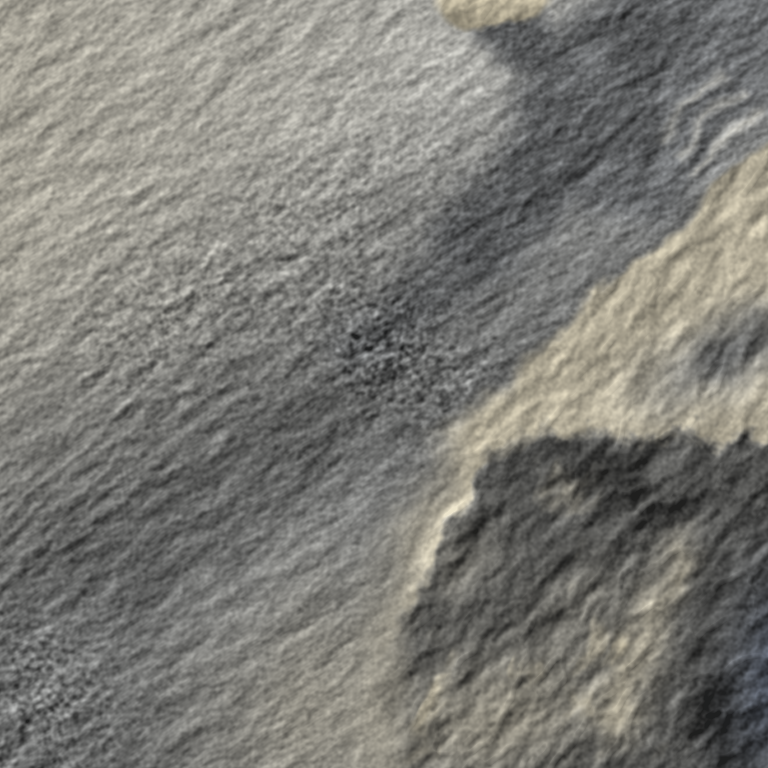
This texture is drawn by a three.js fragment shader. Its source:

```glsl
varying vec2 vUv;

vec2 gradientAt(vec2 cell) {
  vec2 h = vec2(dot(cell, vec2(127.1, 311.7)), dot(cell, vec2(269.5, 183.3)));
  return 2.0 * fract(sin(h) * 43758.5) - 1.0;
}

float noise(vec2 p) {
  vec2 i = floor(p), f = p - i, e = vec2(1.0, 0.0);
  vec2 u = f * f * f * (f * (f * 6.0 - 15.0) + 10.0);
  float low = mix(dot(gradientAt(i), f), dot(gradientAt(i + e), f - e), u.x);
  float high = mix(dot(gradientAt(i + e.yx), f - e.yx), dot(gradientAt(i + 1.0), f - 1.0), u.x);
  return mix(low, high, u.y);
}

float fbm(vec2 p) {
  float sum = 0.0, amp = 0.5;
  for (int i = 0; i < 4; i++) {
    sum += amp * noise(p);
    p = mat2(1.6, 1.1, -1.1, 1.6) * p + 3.7;
    amp *= 0.55;
  }
  return sum;
}

vec2 turn(vec2 p, float a) {
  return vec2(cos(a) * p.x + sin(a) * p.y, cos(a) * p.y - sin(a) * p.x);
}

float blob(vec2 p, vec2 center, vec2 radius, float angle) {
  vec2 q = turn(p - center, angle) / radius;
  return exp(-dot(q, q));
}

// Soft-edged stroke from a to b
float stroke(vec2 p, vec2 a, vec2 b, float width, float soft) {
  vec2 d = b - a;
  float t = clamp(dot(p - a, d) / dot(d, d), 0.0, 1.0);
  return 1.0 - smoothstep(width - soft, width + soft, length(p - a - d * t));
}

float slopeHeight(vec2 p) {
  return fbm(turn(p, 0.6) * vec2(17.0, 36.0));
}

float cragHeight(vec2 p) {
  vec2 q = turn(p, 0.85) * vec2(9.0, 17.0);
  return 0.6 * fbm(q * 1.5) - abs(fbm(q + 9.0));
}

// Furrow with a lit lip above it
float furrow(float d) {
  return exp(-pow((d - 0.009) / 0.006, 2.0)) - 1.2 * exp(-pow(d / 0.007, 2.0));
}

void main() {
  vec2 p = vUv, sun = vec2(-0.004, 0.004);
  vec2 w = p + 0.05 * vec2(fbm(p * 11.0), fbm(p * 11.0 + 31.0));

  // Gravel slope, pale at upper left
  float pale = smoothstep(0.1, 0.75, w.y - 0.5 * w.x);
  float apron = blob(w, vec2(0.42, 0.06), vec2(0.16, 0.2), -0.5);
  float tone = mix(0.37, 0.63, pale) + 0.2 * apron;
  float warmth = 0.25 + 0.6 * pale * (1.0 - p.x) + 0.6 * apron;
  tone += 0.12 * blob(w, vec2(0.4, 0.29), vec2(0.2, 0.06), 0.6);
  tone += 0.07 * blob(w, vec2(0.57, 0.88), vec2(0.15, 0.07), 0.3);
  tone += 0.08 * blob(w, vec2(0.06, 0.1), vec2(0.15, 0.1), 0.0);
  tone -= 0.04 * blob(w, vec2(0.36, 0.42), vec2(0.19, 0.07), 0.5);

  // Cast shadow running down the gully
  float shade = stroke(w, vec2(0.98, 1.04), vec2(0.8, 0.84), 0.13, 0.03);
  shade = max(shade, stroke(w, vec2(0.65, 0.97), vec2(0.76, 0.89), 0.035, 0.02));
  shade = max(shade, stroke(w, vec2(0.76, 0.83), vec2(0.63, 0.69), 0.062, 0.03));
  shade = max(shade, 0.8 * stroke(w, vec2(0.63, 0.67), vec2(0.47, 0.55), 0.04, 0.04));
  tone = mix(tone, 0.345, shade);
  warmth *= 1.0 - 0.8 * shade;
  tone += 0.12 * blob(w, vec2(0.77, 0.91), vec2(0.035, 0.025), 0.7);
  tone += 0.09 * blob(w, vec2(0.76, 0.67), vec2(0.18, 0.05), 0.75);

  // Shaded slab with streaks at upper right
  tone += 0.08 * smoothstep(0.83, 0.86, w.x - 0.2 * max(w.y - 0.83, 0.0)) * smoothstep(0.74, 0.79, w.y);
  tone -= 0.1 * stroke(w, vec2(0.9, 1.0), vec2(0.835, 0.79), 0.007, 0.008);
  for (int i = 0; i < 3; i++) {
    vec2 o = vec2(0.025, -0.022) * float(i);
    float streak = stroke(w, vec2(0.85, 0.82) + o, vec2(0.94, 0.9) + o, 0.006, 0.009);
    tone += 0.18 * streak - 0.1 * stroke(w, vec2(0.862, 0.815) + o, vec2(0.95, 0.893) + o, 0.004, 0.006);
    warmth += 0.4 * streak;
  }

  // Curved tracks, broken along their length
  float wear = 0.65 + 1.4 * noise(p * 13.0);
  for (int i = 0; i < 5; i++) {
    float k = float(i), path = 0.31 - 0.026 * k + 0.98 * p.x - (0.4 + 0.11 * k) * p.x * p.x;
    tone += 0.11 * wear * (1.0 - smoothstep(0.2, 0.43, p.x)) * furrow(0.8 * (w.y - path) + 0.01 * noise(p * 20.0 + k));
  }
  tone += 0.09 * wear * (1.0 - smoothstep(0.3, 0.6, p.x)) * furrow(w.y - 0.52 - 0.38 * p.x);

  // Relief and rubble
  tone += 0.62 * (slopeHeight(p) - slopeHeight(p + sun)) + 0.1 * fbm(w * 9.0);
  float rubble = blob(p, vec2(0.52, 0.53), vec2(0.13, 0.08), -0.5)
    + blob(p, vec2(0.04, 0.09), vec2(0.1, 0.1), 0.0)
    + 0.5 * blob(p, vec2(0.42, 0.72), vec2(0.25, 0.12), 0.6)
    + 0.6 * blob(p, vec2(0.2, 0.58), vec2(0.1, 0.07), 0.3);
  float pebbles = noise(turn(p, 0.4) * vec2(80.0, 115.0)) + 0.6 * noise(p * 150.0);
  tone += (0.08 + 0.3 * rubble) * pebbles;

  // Sunlit ridge
  float ridgeX = 0.5 + 0.08 * smoothstep(0.2, 0.44, w.y) + 1.12 * max(w.y - 0.44, 0.0);
  float edge = mix(0.07, 0.012, smoothstep(0.3, 0.6, p.y));
  float ridge = smoothstep(-edge, edge, w.x - ridgeX);
  float relief = cragHeight(p) - cragHeight(p + 1.4 * sun);
  float pocket = blob(w, vec2(0.95, 0.54), vec2(0.11, 0.045), 0.45);
  float ridgeTone = 0.65 + 0.9 * relief + 0.2 * fbm(w * 14.0) - 0.28 * pocket;
  ridgeTone += 0.1 * stroke(w, vec2(0.78, 0.46), vec2(1.0, 0.5), 0.02, 0.025);
  tone = mix(tone, ridgeTone, ridge);
  warmth = mix(warmth, 1.25 - pocket, ridge);

  // Dark crags with lit facets
  float cragTop = 0.435 - 1.7 * max(0.66 - w.x, 0.0) + 0.07 * fbm(p * 22.0);
  float crag = smoothstep(-0.015, 0.015, cragTop - w.y) * smoothstep(0.48, 0.56, w.x);
  float lit = blob(w, vec2(0.65, 0.06), vec2(0.15, 0.1), 0.3);
  lit += stroke(w, vec2(0.8, 0.06), vec2(0.88, 0.28), 0.025, 0.03);
  lit += 0.5 * blob(w, vec2(0.6, 0.27), vec2(0.07, 0.05), 0.8) + 0.4 * blob(w, vec2(0.77, 0.22), vec2(0.08, 0.06), 0.6);
  lit += 0.8 * smoothstep(0.05, 0.25, fbm(turn(w, 0.95) * vec2(6.0, 13.0))) * (1.0 - smoothstep(0.8, 0.95, p.x));
  float cragTone = 0.3 + 0.22 * lit + (0.8 + 0.3 * lit) * relief + 0.16 * fbm(w * 14.0);
  cragTone -= 0.12 * blob(w, vec2(0.81, 0.37), vec2(0.06, 0.035), -0.5);
  cragTone -= 0.15 * blob(w, vec2(0.93, 0.06), vec2(0.035, 0.06), 0.0);
  tone = mix(tone, cragTone, crag);
  warmth = mix(warmth, 0.4 + 0.6 * lit, crag);
  tone += 0.18 * stroke(w, vec2(0.53, 0.24), vec2(0.635, 0.39), 0.006, 0.01);
  warmth -= 1.5 * blob(p, vec2(1.02, 0.12), vec2(0.07, 0.14), -0.2);

  // Boulder on the top edge
  float boulder = 1.0 - smoothstep(0.85, 1.1, length((w - vec2(0.64, 1.0)) / vec2(0.07, 0.044)));
  tone = mix(tone, 0.6 + 4.0 * (p.y - 0.98) + 0.9 * relief, boulder);
  warmth = mix(warmth, 1.4, boulder);

  tone += 0.09 * noise(p * 165.0);
  vec3 tint = mix(vec3(0.98, 1.0, 1.02), vec3(1.03, 1.0, 0.91), warmth);
  gl_FragColor = vec4(clamp(tone, 0.12, 0.9) * tint, 1.0);
}
```
